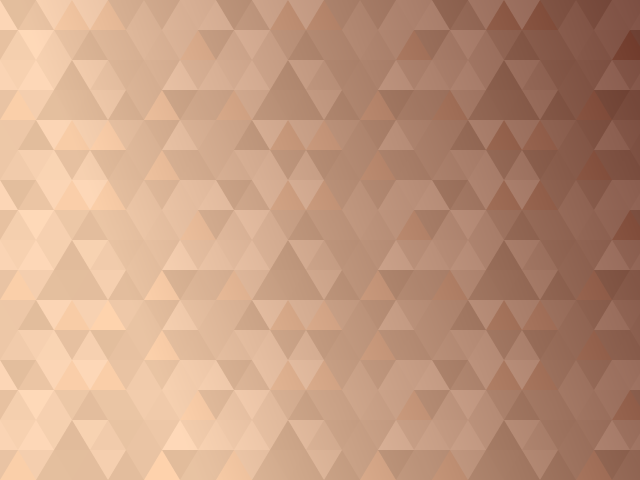
Reproduce this background procedurally as a WebGL 1 fragment shader.

```glsl
precision highp float;
// A mosaic of flat triangles laid over a diagonal gradient from peach to brown.
// A skewed grid is split along its diagonals; each triangle gets a hashed gray
// veil, and the veils repeat in tiles of six by six cells.

uniform vec2 u_resolution;

const float ROWS = 16.0;            // triangle rows over the canvas height
const float SIDE = 0.075;           // triangle side, in canvas heights
const float TILE = 6.0;             // cells before the veils repeat
const vec3  PEACH = vec3(1.00, 0.82, 0.665);
const vec3  BROWN = vec3(0.41, 0.19, 0.13);
const float TILT = 0.28;            // how far the gradient leans with height
const float FADE_START = 0.31;
const float FADE_END = 1.28;
const float VEIL_DARK = 0.34;       // range of veil grays
const float VEIL_LIGHT = 1.0;
const float VEIL_ALPHA = 0.18;
const float BARE_ALPHA = 0.045;     // veil on the few saturated triangles
const float BARE_SHARE_UP = 0.15;   // their share among upright triangles
const float BARE_SHARE_DOWN = 0.05; // and among inverted ones
const float SEED = 4.0;
const int   SAMPLES = 4;            // edge smoothing, per axis

float hash(vec3 p) {
  return fract(sin(dot(p, vec3(12.989, 78.233, 37.719))) * 43758.5);
}

// Column, row and half of the triangle at p, wrapped to one tile
vec3 triangleId(vec2 p) {
  vec2 grid = vec2(p.x / SIDE, p.y * ROWS);
  grid.x -= 0.5 * grid.y;
  vec2 cell = floor(grid);
  vec2 local = grid - cell;
  float inverted = step(1.0, local.x + local.y);
  // Undo the skew gathered by each whole tile so it repeats straight up
  cell.x += 0.5 * TILE * floor(cell.y / TILE);
  return vec3(mod(cell, TILE), inverted);
}

// Premultiplied gray in x, opacity in y
vec2 veil(vec3 id) {
  float gray = mix(VEIL_DARK, VEIL_LIGHT, hash(id + SEED));
  float bareShare = mix(BARE_SHARE_UP, BARE_SHARE_DOWN, id.z);
  float bare = step(hash(id + SEED + 17.0), bareShare);
  float alpha = mix(VEIL_ALPHA, BARE_ALPHA, bare);
  return vec2(gray * alpha, alpha);
}

vec3 backdrop(vec2 uv) {
  float t = uv.x + TILT * uv.y;
  float fade = clamp((t - FADE_START) / (FADE_END - FADE_START), 0.0, 1.0);
  return mix(PEACH, BROWN, fade);
}

void main() {
  // Average the veils over the pixel to smooth the edges
  vec2 cover = vec2(0.0);
  for (int j = 0; j < SAMPLES; j++) {
    for (int i = 0; i < SAMPLES; i++) {
      vec2 offset = (vec2(float(i), float(j)) + 0.5) / float(SAMPLES) - 0.5;
      vec2 p = (gl_FragCoord.xy + offset) / u_resolution.y;
      cover += veil(triangleId(p));
    }
  }
  cover /= float(SAMPLES * SAMPLES);

  vec3 color = backdrop(gl_FragCoord.xy / u_resolution);
  gl_FragColor = vec4(color * (1.0 - cover.y) + cover.x, 1.0);
}
```
